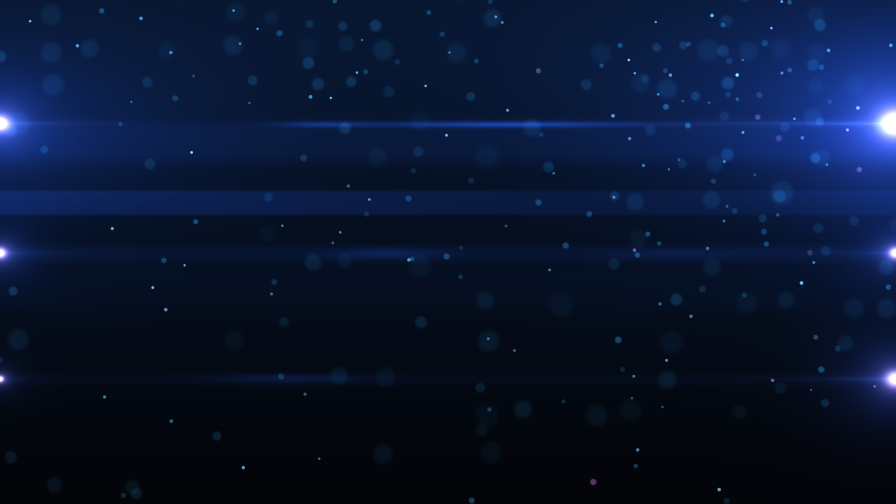
A WebGL 2 fragment shader for this background:

```glsl
#version 300 es
precision highp float;

uniform vec2 u_resolution;
out vec4 fragColor;

#define FLOOR_COLOR vec3(0.010, 0.018, 0.036)
#define MIDDLE_COLOR vec3(0.017, 0.052, 0.110)
#define TOP_COLOR vec3(0.030, 0.088, 0.190)
#define BEAM_COLOR vec3(0.080, 0.200, 0.560)
#define HALO_COLOR vec3(0.130, 0.270, 0.800)
#define CORE_COLOR vec3(1.000, 0.800, 0.940)
#define DUST_COLOR vec3(0.120, 0.460, 0.640)
#define ROW_HEIGHTS vec3(0.755, 0.498, 0.248)
#define LEFT_POWER vec3(0.56, 0.36, 0.22)
#define RIGHT_POWER vec3(1.00, 0.38, 0.56)

float hash(vec2 cell, float salt) {
    vec3 q = fract(vec3(cell, salt) * vec3(0.1031, 0.1130, 0.0973));
    q += dot(q, q.yzx + 33.33);
    return fract((q.x + q.y) * q.z);
}

// Soft elliptical spot
float spot(vec2 p, vec2 center, vec2 size) {
    vec2 q = (p - center) / size;
    return exp(-dot(q, q));
}

// Horizontal strip with feathered borders
float strip(float y, float low, float high, float feather) {
    return smoothstep(low - feather, low + feather, y)
         * (1.0 - smoothstep(high - feather, high + feather, y));
}

vec3 backdrop(vec2 p, float aspect) {
    vec3 color = mix(FLOOR_COLOR, MIDDLE_COLOR, smoothstep(0.0, 0.5, p.y));
    color = mix(color, TOP_COLOR, smoothstep(0.45, 1.0, p.y));
    float sides = spot(p, vec2(0.0, 0.74), vec2(0.45, 0.17))
                + 1.5 * spot(p, vec2(aspect, 0.78), vec2(0.55, 0.20));
    return color + BEAM_COLOR * 0.28 * sides;
}

// Wide bands and thin streaks
vec3 beams(vec2 p, float aspect) {
    float x = p.x / aspect;
    float fade = mix(1.0, 0.45, smoothstep(0.25, 0.85, x));
    float light = 0.27 * fade * strip(p.y, 0.574, 0.622, 0.004);
    light += 0.12 * strip(p.y, 0.680, 0.752, 0.020);
    light += 0.12 * strip(p.y, 0.480, 0.512, 0.012);
    light += 0.04 * strip(p.y, 0.385, 0.475, 0.020);
    light += 0.05 * strip(p.y, 0.236, 0.258, 0.008);
    light += 0.80 * spot(vec2(x, p.y), vec2(0.56, 0.753), vec2(0.13, 0.006));
    light += 0.50 * spot(vec2(x, p.y), vec2(0.36, 0.753), vec2(0.05, 0.006));
    light += 0.28 * spot(vec2(x, p.y), vec2(0.43, 0.497), vec2(0.06, 0.010));
    light += 0.15 * spot(vec2(x, p.y), vec2(0.75, 0.497), vec2(0.07, 0.010));
    light += 0.25 * spot(vec2(x, p.y), vec2(0.32, 0.249), vec2(0.08, 0.009));
    return BEAM_COLOR * light;
}

// Lamp with halo, warm core and horizontal ray
vec3 flare(vec2 offset, float power) {
    float d = length(offset * vec2(1.0, 1.2));
    vec3 color = HALO_COLOR * 0.85 * sqrt(power) * exp(-d / (0.115 * power));
    color += vec3(0.62, 0.42, 0.60) * exp(-d / (0.036 * power));
    color += CORE_COLOR * exp(-d * d / (0.0009 * power * power));
    float ray = exp(-abs(offset.y) / 0.005 - abs(offset.x) / (0.22 * power));
    return color + vec3(0.26, 0.34, 0.72) * 0.6 * ray * power;
}

vec3 lamps(vec2 p, float aspect) {
    vec3 color = vec3(0.0);
    for (int row = 0; row < 3; row++) {
        float dy = p.y - ROW_HEIGHTS[row];
        color += flare(vec2(p.x, dy), LEFT_POWER[row]);
        color += flare(vec2(p.x - aspect, dy), RIGHT_POWER[row]);
    }
    return color;
}

// Layers from large faint discs to small bright sparks
vec3 dust(vec2 p, float aspect) {
    vec3 color = vec3(0.0);
    float pixel = 1.0 / u_resolution.y;
    for (int i = 0; i < 4; i++) {
        float layer = float(i);
        float cellSize = mix(0.072, 0.058, layer / 3.0);
        vec2 cell = floor(p / cellSize + layer * 17.3);
        vec2 middle = (cell + 0.5 - layer * 17.3) * cellSize;
        vec2 jitter = vec2(hash(cell, layer + 1.0), hash(cell, layer + 5.0)) - 0.5;
        float radius = 0.021 * exp(-0.62 * layer) * mix(0.65, 1.1, hash(cell, layer + 9.0));
        float feather = max(radius * 0.35, pixel * 0.7);
        vec2 center = middle + jitter * (cellSize - 2.0 * (radius + feather));
        float crowd = 0.07 + 0.34 * spot(middle, vec2(0.38 * aspect, 0.96), vec2(0.32, 0.24))
                    + 0.36 * spot(middle, vec2(0.83 * aspect, 0.80), vec2(0.32, 0.36))
                    + 0.10 * spot(middle, vec2(0.82 * aspect, 0.28), vec2(0.36, 0.22));
        float present = step(hash(cell, layer + 13.0), crowd);
        float disc = 1.0 - smoothstep(radius - feather, radius + feather, length(p - center));
        float tint = hash(cell, layer + 21.0);
        vec3 hue = mix(DUST_COLOR, vec3(0.65, 0.88, 1.0), step(2.5, layer) * tint);
        hue = mix(hue, vec3(0.70, 0.40, 0.68), step(0.93, tint) * step(1.5, layer));
        float glow = 0.13 * exp(0.65 * layer) * mix(0.4, 1.1, hash(cell, layer + 29.0));
        color += hue * disc * present * glow;
    }
    return color;
}

void main() {
    vec2 p = gl_FragCoord.xy / u_resolution.y;
    float aspect = u_resolution.x / u_resolution.y;
    vec3 color = backdrop(p, aspect) + beams(p, aspect);
    color += lamps(p, aspect) + dust(p, aspect);
    fragColor = vec4(min(color, 1.0), 1.0);
}
```
